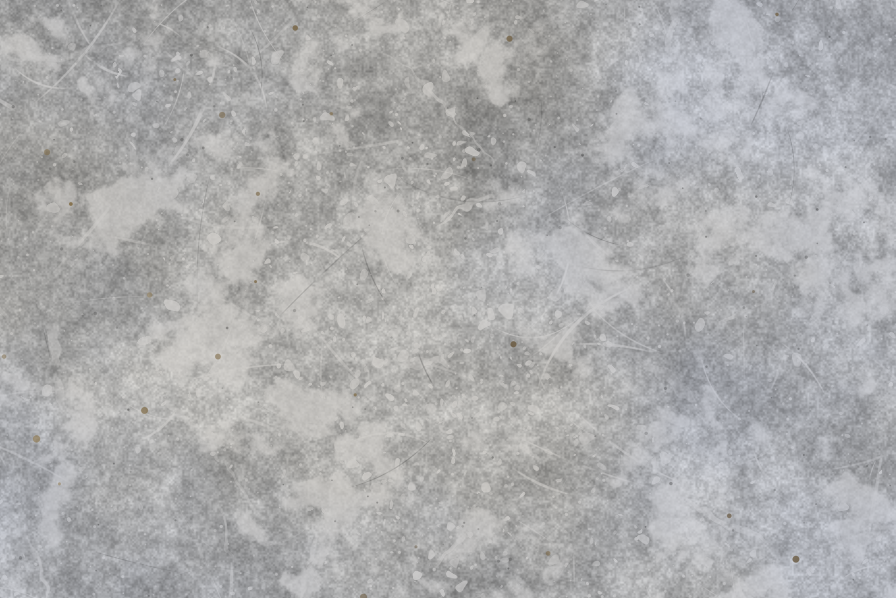
Reproduce this texture procedurally as a WebGL 2 fragment shader.

```glsl
#version 300 es
precision highp float;
// Worn concrete: warped noise clouds in warm and cool grey carry fine grain,
// with clustered pale paint flecks, bent scratches and sparse rusty dots
// scattered over jittered cells.
uniform vec2 u_resolution;
out vec4 fragColor;

vec3 hash3(vec2 cell) {
  vec3 h = fract(cell.xyx * vec3(0.1031, 0.1030, 0.0973));
  h += dot(h, h.yxz + 33.33);
  return fract((h.xxy + h.yzz) * h.zyx);
}

mat2 rotation(float angle) {
  float c = cos(angle), s = sin(angle);
  return mat2(c, s, -s, c);
}

float noise(vec2 p) {
  vec2 i = floor(p), f = fract(p);
  f = f * f * (3.0 - 2.0 * f);
  float low = mix(hash3(i).x, hash3(i + vec2(1, 0)).x, f.x);
  float high = mix(hash3(i + vec2(0, 1)).x, hash3(i + vec2(1, 1)).x, f.x);
  return mix(low, high, f.y);
}

float fbm(vec2 p) {
  float sum = 0.0, amplitude = 0.5;
  for (int i = 0; i < 5; i++) {
    sum += amplitude * noise(p);
    p = rotation(0.6) * p * 2.03 + 17.3;
    amplitude *= 0.52;
  }
  return sum;
}

// Round flecks, one per chosen cell; radius is a fraction of a cell.
float flecks(vec2 p, float scale, float density, float radius, float seed) {
  vec2 q = p * scale, base = floor(q);
  float soft = 0.7 * scale / u_resolution.y, cover = 0.0;
  for (int y = -1; y <= 1; y++)
  for (int x = -1; x <= 1; x++) {
    vec2 cell = base + vec2(x, y);
    vec3 h = hash3(cell + seed), k = hash3(cell + seed + 51.7);
    float r = radius * mix(0.45, 1.2, k.x * k.x);
    float d = length(q - cell - h.xy) - r;
    cover = max(cover, step(h.z, density) * mix(0.5, 1.0, k.y)
      * (1.0 - smoothstep(-soft, soft, d)));
  }
  return cover;
}

// Bent, tapered strokes with random direction, length and strength.
float scratches(vec2 p, float scale, float density, float width, float seed) {
  vec2 q = p * scale, base = floor(q);
  float soft = 0.8 * scale / u_resolution.y, cover = 0.0;
  for (int y = -1; y <= 1; y++)
  for (int x = -1; x <= 1; x++) {
    vec2 cell = base + vec2(x, y);
    vec3 h = hash3(cell + seed), k = hash3(cell + seed + 83.1);
    vec2 s = rotation(6.283 * k.x) * (q - cell - h.xy);
    s.y += (k.y - 0.5) * s.x * s.x;
    float along = abs(s.x) / mix(0.25, 0.9, k.z);
    float w = width * scale * mix(0.3, 1.3, h.y) * (1.0 - 0.6 * along);
    float line = 1.0 - smoothstep(w - soft, w + soft, abs(s.y));
    cover = max(cover, step(h.z, density) * line * mix(0.25, 1.0, k.y)
      * (1.0 - smoothstep(0.6, 1.0, along)));
  }
  return cover;
}

float patchAt(vec2 p, vec2 centre, vec2 size) {
  vec2 d = (p - centre) / size;
  return exp(-dot(d, d));
}

void main() {
  vec2 p = gl_FragCoord.xy / u_resolution.y;
  vec2 uv = gl_FragCoord.xy / u_resolution;
  vec2 warp = vec2(fbm(p * 3.0 + 4.1), fbm(p * 3.0 + 31.7)) - 0.5;
  float cloud = fbm(p * 2.6 + warp * 1.6 + 8.0) - 0.5;
  float mottle = fbm(p * 10.0 + warp * 4.0 + 60.0) - 0.5;
  float fine = fbm(p * 42.0 + 90.0) - 0.5;
  float centre = patchAt(uv + warp * 0.25, vec2(0.46, 0.52), vec2(0.17, 0.32));
  float beige = patchAt(uv + warp * 0.2, vec2(0.2, 0.36), vec2(0.17, 0.16));

  // Broad light and dark areas, then surface grain
  float light = 0.645 + 0.15 * cloud + 0.20 * mottle + 0.18 * fine;
  light += 0.01 * centre + 0.05 * beige + 0.03 * smoothstep(0.5, 0.9, uv.x);
  light -= 0.04 * patchAt(uv, vec2(0.1, 0.95), vec2(0.4, 0.3));
  light -= 0.05 * patchAt(uv, vec2(0.62, 0.02), vec2(0.2, 0.15));
  light += 0.11 * (noise(p * 310.0) - 0.5) + 0.09 * (noise(p * 150.0) - 0.5);

  // Warm stone to the upper left, cool stone to the right and lower left
  float cool = smoothstep(0.45, 0.9, uv.x) + 0.6 * patchAt(uv, vec2(0.0), vec2(0.4));
  float warmth = clamp(0.8 - 0.6 * cool + 1.3 * (fbm(p * 3.4 + 44.0) - 0.5)
    + 0.3 * (centre + beige), 0.0, 1.0);
  vec3 colour = light * mix(vec3(0.981, 0.998, 1.038), vec3(1.008, 1.002, 0.985), warmth);

  // Broken pale patches and paint flecks, densest around the centre
  vec3 pale = mix(vec3(0.79, 0.80, 0.83), vec3(0.82, 0.81, 0.795), warmth);
  vec2 rough = p + 0.014 * (vec2(noise(p * 60.0), noise(p * 60.0 + 9.0)) - 0.5);
  float worn = smoothstep(0.56, 0.72, fbm(rough * 12.0 + warp * 3.0 + 120.0)
    + 0.22 * fine + 0.22 * cloud + 0.05 * centre);
  float cluster = clamp(0.06 + 0.4 * centre + 0.5 * cloud, 0.04, 0.45);
  float paint = max(flecks(rough, 30.0, cluster * 0.6, 0.3, 7.0),
                    flecks(rough, 60.0, cluster * 0.8, 0.3, 29.0));
  paint = max(paint, 0.9 * flecks(p, 80.0, 0.12, 0.19, 63.0));
  colour = mix(colour, pale, max(0.6 * worn, 0.8 * paint));

  // Wide scuffs, thin pale scratches and a few faint dark ones
  float broken = smoothstep(0.25, 0.55, fbm(p * 26.0 + 150.0));
  float scuff = max(0.6 * scratches(rough, 5.0, 0.5, 0.007, 11.0),
                    0.8 * scratches(p, 6.0, 0.6, 0.0028, 37.0));
  scuff = max(scuff, 0.7 * scratches(p, 10.0, 0.5, 0.002, 53.0));
  colour = mix(colour, pale, scuff * broken);
  colour *= 1.0 - 0.25 * broken * scratches(p, 7.0, 0.2, 0.0011, 71.0);

  // Rusty dots and tiny dark pits
  vec3 rust = mix(vec3(0.36, 0.31, 0.25), vec3(0.58, 0.47, 0.25), noise(p * 6.0));
  colour = mix(colour, rust, 0.85 * flecks(p, 9.0, 0.22, 0.048, 97.0));
  colour *= 1.0 - 0.3 * flecks(p, 40.0, 0.06, 0.1, 131.0);
  fragColor = vec4(clamp(colour, 0.0, 1.0), 1.0);
}
```
